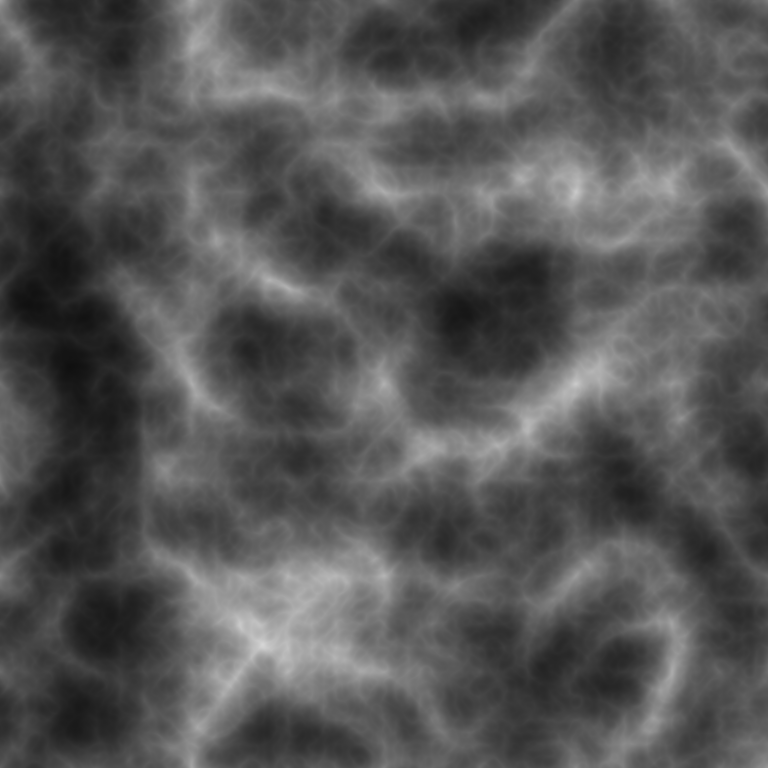
A WebGL 1 fragment shader for this texture:

```glsl
precision highp float;
// Grey smoky ridged noise: soft dark cells split by thin, glowing creases.

uniform vec2 u_resolution;

const int OCTAVES = 5;
const float BASE_CELLS = 4.0;       // cells of the widest ridges across the canvas
const float GAIN = 0.5;             // strength of each octave over the last
const float CREASE_SOFTNESS = 0.008;
const float RIDGE_CONTRAST = 0.74;
const float RIDGE_MEAN = 0.33;      // average of the summed folds
const float CLOUD_CELLS = 3.0;      // cells of the broad light and shade
const float CLOUD_CONTRAST = 0.38;
const float MID_GREY = 0.34;
const float HIGHLIGHT_CURVE = 0.8;  // stretches highlights, eases shadows
const float TAU = 6.2831853;

float hash(vec2 cell, float seed) {
  vec3 p = fract(vec3(cell.xyx + seed * 17.31) * vec3(0.1031, 0.1030, 0.0973));
  p += dot(p, p.yzx + 33.33);
  return fract((p.x + p.y) * p.z);
}

// Dot product of a corner's random unit gradient with the offset from it
float cornerSlope(vec2 cell, vec2 offset, float seed) {
  float angle = TAU * hash(cell, seed);
  return dot(vec2(cos(angle), sin(angle)), offset);
}

float gradientNoise(vec2 p, float seed) {
  vec2 cell = floor(p);
  vec2 f = p - cell;
  vec2 fade = f * f * f * (f * (f * 6.0 - 15.0) + 10.0);
  vec2 right = vec2(1.0, 0.0);
  vec2 up = vec2(0.0, 1.0);
  float low = mix(cornerSlope(cell, f, seed),
                  cornerSlope(cell + right, f - right, seed), fade.x);
  float high = mix(cornerSlope(cell + up, f - up, seed),
                   cornerSlope(cell + 1.0, f - 1.0, seed), fade.x);
  return mix(low, high, fade.y);
}

// Absolute value with a slightly rounded fold
float softAbs(float x) {
  return sqrt(x * x + CREASE_SOFTNESS * CREASE_SOFTNESS);
}

// Sum of folded noise: zero on the creases, larger inside the cells
float foldedNoise(vec2 uv) {
  float sum = 0.0;
  float amplitude = 1.0;
  float cells = BASE_CELLS;
  for (int i = 0; i < OCTAVES; i++) {
    sum += amplitude * softAbs(gradientNoise(uv * cells, float(i) + 1.0));
    amplitude *= GAIN;
    cells *= 2.0;
  }
  return sum;
}

void main() {
  vec2 uv = gl_FragCoord.xy / min(u_resolution.x, u_resolution.y);

  float ridges = RIDGE_CONTRAST * (RIDGE_MEAN - foldedNoise(uv));
  float clouds = CLOUD_CONTRAST * gradientNoise(uv * CLOUD_CELLS + 0.37, 9.0);

  float tone = ridges + clouds;
  float grey = MID_GREY + tone + HIGHLIGHT_CURVE * tone * tone;
  gl_FragColor = vec4(vec3(clamp(grey, 0.0, 1.0)), 1.0);
}
```
